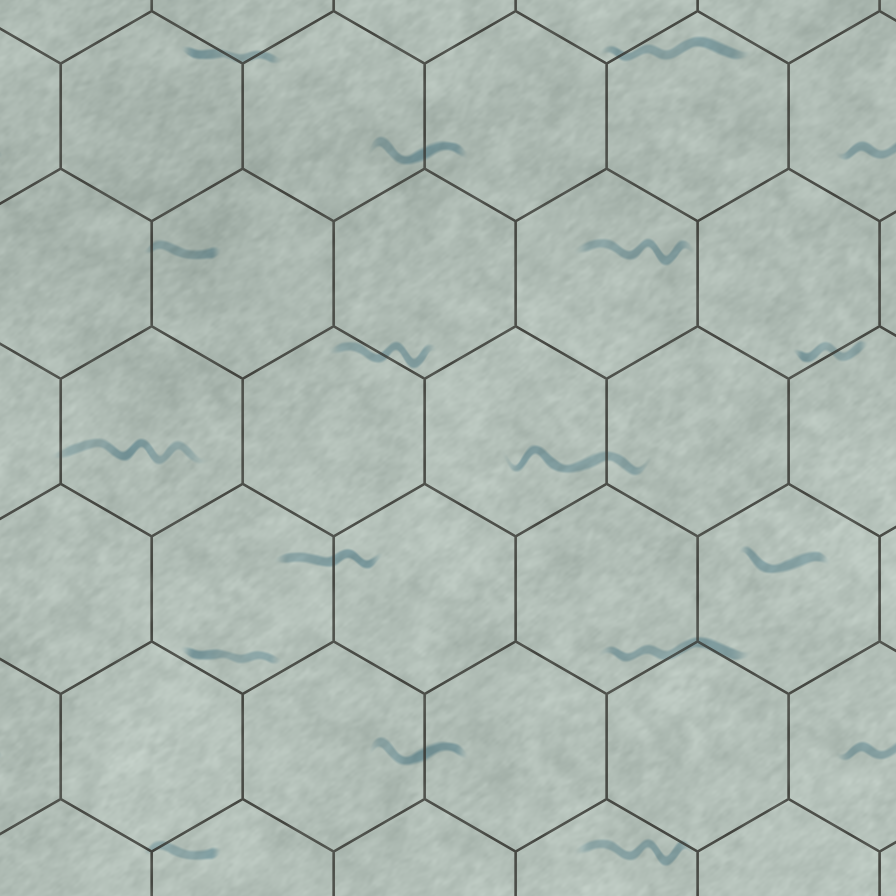
Give the GLSL for this pattern, as a WebGL 2 fragment shader.

```glsl
#version 300 es
precision highp float;
// Hexagonal sea chart: a thin dark honeycomb over mottled grey-green paper.
// Layered value noise makes the paper; staggered cells each hold one
// brushed water ripple with a hashed length, swing and ink density.

uniform vec2 u_resolution;
out vec4 fragColor;

const float TAU = 6.28319;
const float HEX_WIDTH = 0.2031;               // flat to flat
const vec2 HEX_ORIGIN = vec2(0.1693, 0.8704); // centre of one hexagon
const float LINE_WIDTH = 0.0029;
const vec2 RIPPLE_PITCH = vec2(0.514, 0.1117);
const vec2 RIPPLE_START = vec2(0.251, 0.0625); // measured from the top left
const float RIPPLE_SHIFT = 0.228;              // sideways step per row
const float RIPPLE_ROWS = 6.0;                 // rows before ripples repeat

const vec3 PAPER = vec3(0.688, 0.738, 0.708);
const vec3 INK = vec3(0.39, 0.53, 0.56);
const vec3 LINE = vec3(0.21, 0.21, 0.19);

float hash(vec2 p) {
    return fract(sin(dot(p, vec2(127.1, 311.7))) * 43758.5);
}

float noise(vec2 p) {
    vec2 i = floor(p);
    vec2 f = fract(p);
    f = f * f * (3.0 - 2.0 * f);
    float low = mix(hash(i), hash(i + vec2(1.0, 0.0)), f.x);
    float high = mix(hash(i + vec2(0.0, 1.0)), hash(i + 1.0), f.x);
    return mix(low, high, f.y);
}

float fbm(vec2 p, int octaves) {
    float sum = 0.0;
    float total = 0.0;
    float weight = 1.0;
    for (int i = 0; i < octaves; i++) {
        sum += weight * noise(p);
        total += weight;
        weight *= 0.6;
        p = mat2(1.6, 1.2, -1.2, 1.6) * p + 7.3;
    }
    return sum / total;
}

// Distance to the nearest edge of a pointy-topped hexagon grid
float hexEdge(vec2 p, float width) {
    vec2 period = vec2(1.0, 1.73205);
    p /= width;
    vec2 a = mod(p, period) - 0.5 * period;
    vec2 b = mod(p - 0.5 * period, period) - 0.5 * period;
    vec2 q = abs(dot(a, a) < dot(b, b) ? a : b);
    return width * (0.5 - max(q.x, dot(q, vec2(0.5, 0.866025))));
}

// Cloudy stains, small blotches and slanted fibre grain
vec3 paper(vec2 uv) {
    vec2 slanted = mat2(0.8, -0.6, 0.6, 0.8) * uv;
    float band = (uv.y - 0.79) / 0.15;
    float tone = -0.026 * exp(-band * band);
    tone += 0.016 * smoothstep(0.75, 0.3, uv.y) * (0.6 + 0.4 * uv.x);
    tone += 0.075 * (fbm(uv * 5.0 + 3.0, 3) - 0.5);
    tone += 0.085 * (fbm(uv * 32.0 + 11.0, 3) - 0.5);
    tone += 0.075 * (fbm(slanted * vec2(85.0, 150.0), 2) - 0.5);
    return PAPER + tone * vec3(1.02, 1.0, 1.0);
}

// Ink coverage of one wavy stroke centred on the origin
float ripple(vec2 p, float len, float seed) {
    float phase = TAU * (p.x / 0.058 + seed) + 1.5 * sin(p.x * 34.0 + seed * 9.0);
    float swing = mix(0.001, 0.011, noise(vec2(p.x * 14.0 + seed * 31.0, seed * 17.0)));
    float crest = swing * sin(phase) + 0.003 * sin(p.x * 29.0 + seed * 20.0);
    float slope = swing * TAU / 0.058 * cos(phase);
    float dist = abs(p.y - crest) / sqrt(1.0 + slope * slope);
    float taper = 1.0 - smoothstep(0.36, 0.5, abs(p.x) / len);
    float halfWidth = mix(0.002, 0.0047, taper) * (0.8 + 0.4 * noise(p * 70.0 + seed * 40.0));
    float body = 1.0 - smoothstep(halfWidth - 0.002, halfWidth + 0.002, dist);
    float density = mix(0.4, 0.8, noise(vec2(p.x * 26.0, seed * 53.0)));
    return body * taper * density;
}

// Staggered ripples, one per cell
float ripples(vec2 uv) {
    vec2 p = vec2(uv.x, 1.0 - uv.y) - RIPPLE_START;
    float row = floor(p.y / RIPPLE_PITCH.y + 0.5);
    float rowInSet = mod(row, RIPPLE_ROWS);
    p.x -= RIPPLE_SHIFT * rowInSet;
    float column = floor(p.x / RIPPLE_PITCH.x + 0.5);
    vec2 id = vec2(column, rowInSet);
    vec2 local = p - RIPPLE_PITCH * vec2(column, row);
    vec2 jitter = vec2(hash(id + 2.7), hash(id + 8.1)) - 0.5;
    float len = mix(0.08, 0.18, hash(id + 4.3));
    return ripple(local - jitter * vec2(0.04, 0.014), len, hash(id + 5.9));
}

void main() {
    float pixel = 1.0 / min(u_resolution.x, u_resolution.y);
    vec2 uv = gl_FragCoord.xy * pixel;

    vec3 color = paper(uv);
    color = mix(color, INK * color / PAPER, ripples(uv));

    // Slightly uneven drawn grid
    float edge = hexEdge(uv - HEX_ORIGIN, HEX_WIDTH);
    float halfLine = 0.5 * LINE_WIDTH;
    float line = 1.0 - smoothstep(halfLine - 0.6 * pixel, halfLine + 0.6 * pixel, edge);
    color = mix(color, LINE, line * mix(0.74, 0.9, noise(uv * 60.0)));

    fragColor = vec4(color, 1.0);
}
```
